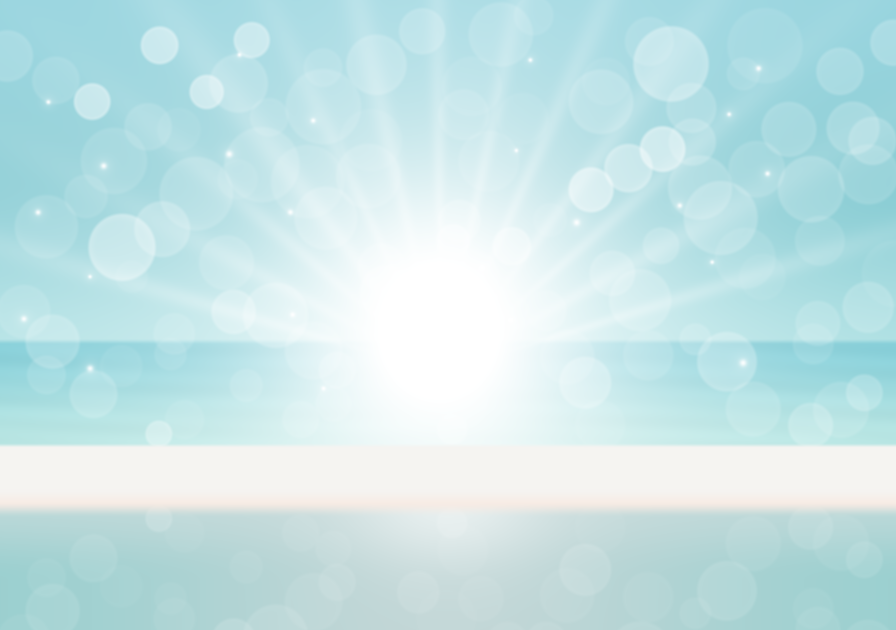
A Shadertoy shader for this background:

```glsl
// Sunlit beach: turquoise sky and sea, radiating light, bokeh discs and a glossy floor below pale sand.
#define HORIZON 0.459
#define SAND_TOP 0.293
#define SAND_BOTTOM 0.200
#define MIRROR_Y 0.244
#define GLOW_POS vec2(0.490, 0.475)
#define RAY_POS vec2(0.492, 0.410)
#define RAY_COUNT 13
#define RAY_STRENGTH 0.34
#define BOKEH_COUNT 105
#define BOKEH_STRENGTH 0.30
#define SPARK_COUNT 24

const vec3 WHITE = vec3(1.0);

float hash(float n) {
    return fract(sin(n * 12.9898) * 43758.5453);
}

// Evenly spread, slightly jittered point in the unit square
vec2 scatter(float n) {
    vec2 jitter = 0.06 * vec2(hash(n + 3.1), hash(n + 8.7));
    return fract(n * vec2(0.7549, 0.5698) + jitter);
}

float gaussian(float d, float width) {
    return exp(-d * d / (width * width));
}

vec3 skyColor(vec2 p, float aspect) {
    vec3 low = vec3(0.71, 0.89, 0.90);
    vec3 middle = vec3(0.56, 0.81, 0.84);
    vec3 top = vec3(0.59, 0.83, 0.87);
    vec3 color = mix(low, middle, smoothstep(HORIZON - 0.04, 0.72, p.y));
    color = mix(color, top, smoothstep(0.70, 1.0, p.y));
    float rightSide = smoothstep(0.55, 1.0, p.x / aspect);
    return color - vec3(0.05, 0.02, 0.02) * rightSide * gaussian(p.y - 0.62, 0.24);
}

vec3 seaColor(vec2 p) {
    float depth = (HORIZON - p.y) / (HORIZON - SAND_TOP);
    vec3 color = mix(vec3(0.50, 0.80, 0.84), vec3(0.70, 0.89, 0.88), smoothstep(0.0, 1.0, depth));
    float swell = sin(p.y * 150.0 + sin(p.x * 5.0)) * sin(p.x * 7.0 + p.y * 40.0);
    return color + 0.012 * swell;
}

// Soft beams fanned out over the upper half circle
float rays(vec2 p, float aspect) {
    vec2 d = p - vec2(RAY_POS.x * aspect, RAY_POS.y);
    float angle = atan(d.y, d.x);
    float dist = length(d);
    float light = 0.0;
    for (int i = 0; i < RAY_COUNT; i++) {
        float n = float(i);
        float direction = radians(mix(17.0, 164.0, n / float(RAY_COUNT - 1)));
        float width = mix(0.030, 0.055, hash(n + 21.0));
        float reach = mix(0.50, 0.75, hash(n + 40.0));
        light += gaussian(angle - direction, width) * gaussian(dist, reach);
    }
    return RAY_STRENGTH * light * smoothstep(0.05, 0.25, dist);
}

// Translucent discs with a faint brighter rim
float bokeh(vec2 p, float aspect) {
    float edge = 1.5 / iResolution.y + 0.001;
    float clear = 1.0;
    for (int i = 0; i < BOKEH_COUNT; i++) {
        float n = float(i) + 1.0;
        vec2 spot = scatter(n);
        vec2 center = vec2(spot.x * aspect, mix(0.31, 0.98, spot.y));
        float size = mix(0.026, 0.060, hash(n + 60.0));
        size *= mix(0.75, 1.0, smoothstep(0.35, 0.6, center.y));
        float d = length(p - center);
        float disc = 1.0 - smoothstep(size - edge, size + edge, d);
        float rim = smoothstep(0.75, 1.0, d / size);
        float tone = hash(n + 90.0);
        float alpha = BOKEH_STRENGTH * (0.2 + 0.6 * tone + 0.9 * pow(tone, 12.0));
        clear *= 1.0 - disc * alpha * (0.88 + 0.18 * rim);
    }
    return 1.0 - clear;
}

float sparks(vec2 p, float aspect) {
    float light = 0.0;
    for (int i = 0; i < SPARK_COUNT; i++) {
        float n = float(i) + 201.0;
        vec2 spot = scatter(n);
        float d = length(p - vec2(spot.x * aspect, mix(0.34, 0.93, spot.y)));
        float size = mix(0.003, 0.006, hash(n));
        light += 0.75 * gaussian(d, size) + 0.16 * gaussian(d, size * 3.0);
    }
    return min(light, 1.0);
}

float sunGlow(vec2 p, float aspect) {
    vec2 d = p - vec2(GLOW_POS.x * aspect, GLOW_POS.y);
    float dist = length(d * vec2(1.0, 0.88));
    float core = min(1.2 * gaussian(dist, 0.22), 1.0);
    float halo = 0.5 * gaussian(dist, 0.50);
    return 1.0 - (1.0 - core) * (1.0 - halo);
}

vec3 floorColor(vec2 p, float aspect) {
    float side = p.x / aspect - 0.5;
    vec3 color = mix(vec3(0.59, 0.81, 0.81), vec3(0.76, 0.84, 0.84), gaussian(side, 0.34));
    color = mix(color, vec3(0.81, 0.87, 0.87), 0.6 * smoothstep(0.08, SAND_BOTTOM, p.y));
    float sheen = gaussian(side, 0.11) * gaussian(p.y - SAND_BOTTOM, 0.10);
    return mix(color, WHITE, 0.55 * sheen);
}

void mainImage(out vec4 fragColor, in vec2 fragCoord) {
    vec2 p = fragCoord / iResolution.y;
    float aspect = iResolution.x / iResolution.y;

    // Sky and sea under the light
    vec3 color = mix(seaColor(p), skyColor(p, aspect), smoothstep(HORIZON - 0.006, HORIZON + 0.004, p.y));
    color = mix(color, WHITE, min(rays(p, aspect), 0.8));
    color = mix(color, WHITE, sunGlow(p, aspect));
    color = mix(color, WHITE, bokeh(p, aspect));
    color = mix(color, WHITE, sparks(p, aspect));

    // Sand band, warmer along its lower edge
    vec3 sand = mix(vec3(0.97, 0.92, 0.89), vec3(0.96, 0.955, 0.945), smoothstep(SAND_BOTTOM - 0.005, SAND_BOTTOM + 0.025, p.y));
    color = mix(sand, color, smoothstep(SAND_TOP - 0.004, SAND_TOP + 0.004, p.y));

    // Floor mirrors the discs
    vec2 mirrored = vec2(p.x, 2.0 * MIRROR_Y - p.y);
    vec3 ground = mix(floorColor(p, aspect), WHITE, 0.5 * bokeh(mirrored, aspect));
    color = mix(ground, color, smoothstep(SAND_BOTTOM - 0.022, SAND_BOTTOM + 0.004, p.y));

    fragColor = vec4(color, 1.0);
}
```
